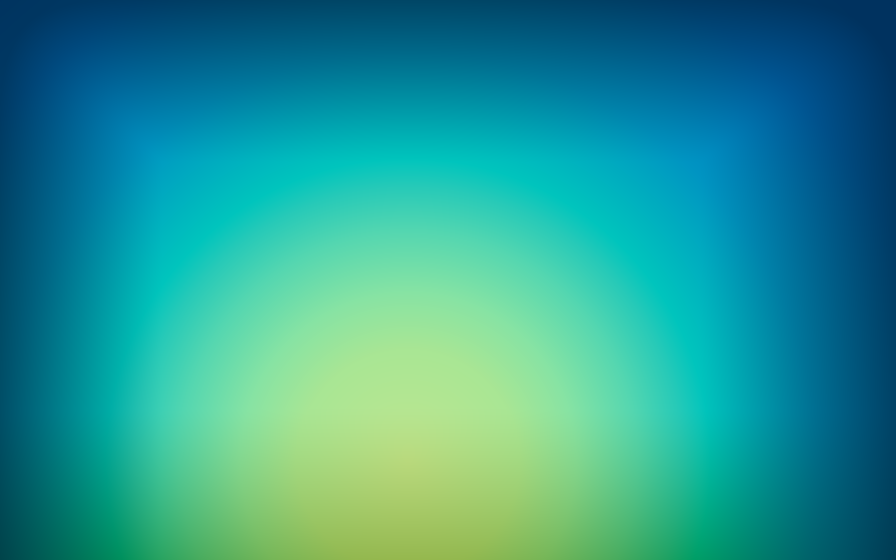
This background is drawn by a Shadertoy shader. Its source:

```glsl
#define GLOW_CENTER vec2(0.729, 0.177)
#define FADE_WIDTH 0.29
#define FADE_WIDTH_RIGHT 0.35
#define FADE_DEPTH 0.47
#define FADE_CURVE 1.2
#define FLOOR_HEIGHT 0.27
#define FLOOR_TINT vec3(0.87, 0.80, 0.53)

// Radial colour stops: rgb and radius in canvas heights
const int STOP_COUNT = 9;
const vec4 STOPS[STOP_COUNT] = vec4[](
    vec4(0.75, 0.90, 0.56, 0.00),
    vec4(0.66, 0.90, 0.58, 0.20),
    vec4(0.53, 0.89, 0.64, 0.30),
    vec4(0.33, 0.84, 0.69, 0.41),
    vec4(0.15, 0.79, 0.72, 0.49),
    vec4(0.00, 0.77, 0.74, 0.54),
    vec4(0.00, 0.58, 0.76, 0.73),
    vec4(0.00, 0.43, 0.74, 0.95),
    vec4(0.00, 0.37, 0.70, 1.13)
);

vec3 glowColor(float radius) {
    vec3 color = STOPS[0].rgb;
    for (int i = 1; i < STOP_COUNT; i++) {
        float blend = (radius - STOPS[i - 1].w) / (STOPS[i].w - STOPS[i - 1].w);
        color = mix(color, STOPS[i].rgb, clamp(blend, 0.0, 1.0));
    }
    return color;
}

// 0 inside, rising to 1 at the left, right and top edges
float edgeFade(vec2 p, float aspect) {
    float left = max(0.0, 1.0 - p.x / FADE_WIDTH);
    float right = max(0.0, 1.0 - (aspect - p.x) / FADE_WIDTH_RIGHT);
    float top = max(0.0, 1.0 - (1.0 - p.y) / FADE_WIDTH);
    float side = max(left, right);
    float rounded = pow(pow(side, 4.0) + pow(top, 4.0), 0.25);
    return pow(min(rounded, 1.0), FADE_CURVE);
}

void mainImage(out vec4 fragColor, in vec2 fragCoord) {
    vec2 p = fragCoord / iResolution.y;
    float aspect = iResolution.x / iResolution.y;

    // Circular glow
    float radius = length(p - GLOW_CENTER);
    vec3 color = glowColor(radius);

    // Dark border
    color *= 1.0 - FADE_DEPTH * edgeFade(p, aspect);

    // Warm shade along the floor, weaker away from the glow
    float floorFade = pow(max(0.0, 1.0 - p.y / FLOOR_HEIGHT), FADE_CURVE);
    floorFade *= 1.0 - 0.6 * smoothstep(0.5, 0.9, radius);
    color *= mix(vec3(1.0), FLOOR_TINT, floorFade);

    fragColor = vec4(color, 1.0);
}
```
